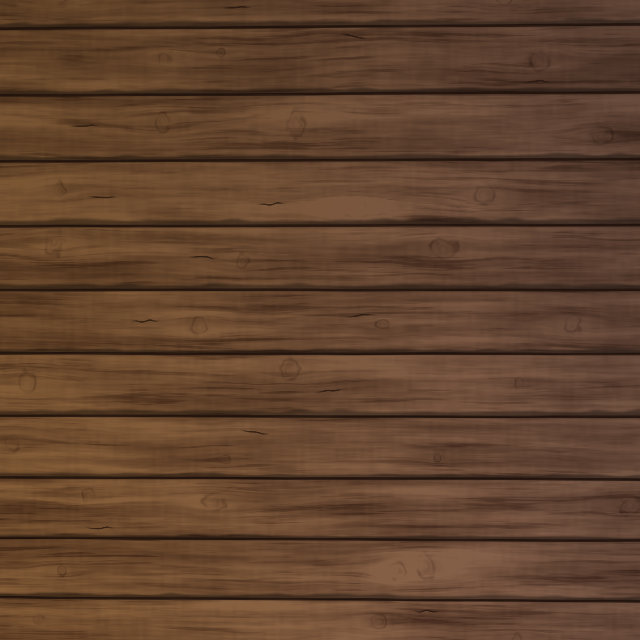
Reproduce this texture procedurally as a three.js fragment shader.

```glsl
varying vec2 vUv;

float hash(vec2 p) {
  vec3 q = fract(p.xyx * 0.1031);
  q += dot(q, q.yzx + 33.33);
  return fract((q.x + q.y) * q.z);
}

float noise(vec2 p) {
  vec2 i = floor(p), f = fract(p);
  f = f * f * (3.0 - 2.0 * f);
  return mix(mix(hash(i), hash(i + vec2(1.0, 0.0)), f.x),
             mix(hash(i + vec2(0.0, 1.0)), hash(i + 1.0), f.x), f.y);
}

float fbm(vec2 p) {
  float sum = 0.0, amp = 0.53;
  for (int i = 0; i < 4; i++) {
    sum += amp * noise(p);
    p = p * 2.03 + 17.7;
    amp *= 0.5;
  }
  return sum;
}

void main() {
  vec2 uv = vUv;

  // Planks widen slightly upward, and their seams fan out to the right
  float y = uv.y - (uv.x - 0.5) * (uv.y - 0.5) * 0.014;
  y += (noise(vec2(uv.x * 9.0, floor(y * 10.0))) - 0.5) * 0.001;
  float row = (sqrt(0.00869 + 0.00276 * (y - 0.065)) - 0.0932) / 0.00138;
  float plank = floor(row);
  float across = fract(row) * 0.1;
  float seed = plank + 20.0;
  vec2 p = vec2(uv.x, across);

  // Knots push the grain aside; each third of a plank may also hold a crack
  float grainY = across + (noise(vec2(uv.x * 5.0, seed * 7.0)) - 0.5) * 0.008;
  float smoothWood = 0.0, knotLine = 0.0, crack = 0.0;
  for (int i = 0; i < 3; i++) {
    vec2 id = vec2(float(i) * 5.0 + 3.0, seed * 3.0);
    vec2 center = vec2((float(i) + hash(id)) / 3.0, 0.025 + 0.05 * hash(id + 31.0));
    float size = mix(0.35, 1.0, hash(id + 57.0));
    vec2 d = p - center;
    vec2 bulge = d / (size * vec2(0.075, 0.024));
    float push = exp(-dot(bulge, bulge));
    grainY -= d.y * push * 0.75;
    smoothWood = max(smoothWood, push * size);

    vec2 oval = d / (size * mix(vec2(0.013, 0.021), vec2(0.024, 0.016), hash(id + 83.0)));
    float q = length(oval) + (noise(p * 130.0 + id) - 0.5) * 0.55;
    float rim = exp(-pow((q - 0.9) * 5.0, 2.0)) + 0.5 * exp(-pow((q - 0.35) * 5.0, 2.0));
    knotLine = max(knotLine, rim * noise(p * 70.0 + id + 9.0));

    vec2 c = p - vec2((float(i) + hash(id + 101.0)) / 3.0, 0.01 + 0.08 * hash(id + 127.0));
    c.y += c.x * (hash(id + 149.0) - 0.5) * 0.3 + (noise(vec2(uv.x * 90.0, seed)) - 0.5) * 0.004;
    float mark = smoothstep(0.0018, 0.0004, abs(c.y)) * smoothstep(0.026, 0.008, abs(c.x));
    crack = max(crack, mark * step(0.6, hash(id + 173.0)));
  }

  // Long grain, fine fibres, worn patches and faint saw marks
  vec2 g = vec2(uv.x, grainY + seed * 0.37);
  float bands = fbm(vec2(g.x * 3.0, g.y * 85.0));
  float streaks = fbm(vec2(g.x * 9.0 + 40.0, g.y * 190.0));
  float fibres = noise(vec2(g.x * 45.0, g.y * 420.0));
  float worn = smoothstep(0.38, 0.68, fbm(vec2(g.x * 4.0 + 70.0, g.y * 28.0)));
  float stain = fbm(vec2(g.x * 7.0 + 90.0, g.y * 32.0 + 11.0));
  float saw = noise(vec2(uv.x * 150.0, g.y * 45.0)) - 0.5;
  float lines = smoothstep(0.53, 0.75, streaks) * (1.0 - 0.65 * worn);

  float dark = 0.40 + (bands - 0.5) * 0.85 + (stain - 0.5) * 0.65;
  dark += lines * 0.38 + (fibres - 0.5) * 0.17 + saw * 0.10;
  dark -= (worn - 0.4) * 0.22 + smoothWood * 0.24;
  dark += knotLine * 0.50 + (hash(vec2(seed, 5.0)) - 0.5) * 0.16;
  vec3 color = mix(vec3(0.50, 0.365, 0.253), vec3(0.29, 0.19, 0.125), clamp(dark, 0.0, 1.1));

  // Warm lower left, rosy right, dimmer top
  color *= mix(vec3(1.01, 0.97, 0.84), vec3(0.98, 0.97, 1.11), smoothstep(0.0, 1.0, uv.x));
  color *= mix(1.07, 0.90, uv.y) * (1.0 - 0.10 * smoothstep(0.75, 1.0, uv.x));
  color = mix(color, vec3(0.13, 0.075, 0.045), crack * 0.75);

  // Shaded lower bevel, soft upper edge and the dark gap
  float bevel = mix(0.005, 0.010, hash(vec2(seed, 12.0)));
  float ragged = 0.75 + 0.5 * noise(vec2(uv.x * 30.0, seed));
  color *= 1.0 - 0.38 * smoothstep(bevel * 1.2, bevel * 0.55, across * ragged);
  color *= 1.0 - 0.25 * smoothstep(0.005, 0.0, 0.1 - across);
  float seam = min(across, 0.1 - across);
  float gap = smoothstep(0.0030, 0.0010, seam) * (0.78 + 0.22 * noise(vec2(uv.x * 22.0, seed + 3.0)));
  color = mix(color, vec3(0.125, 0.070, 0.045), gap);

  gl_FragColor = vec4(color, 1.0);
}
```
